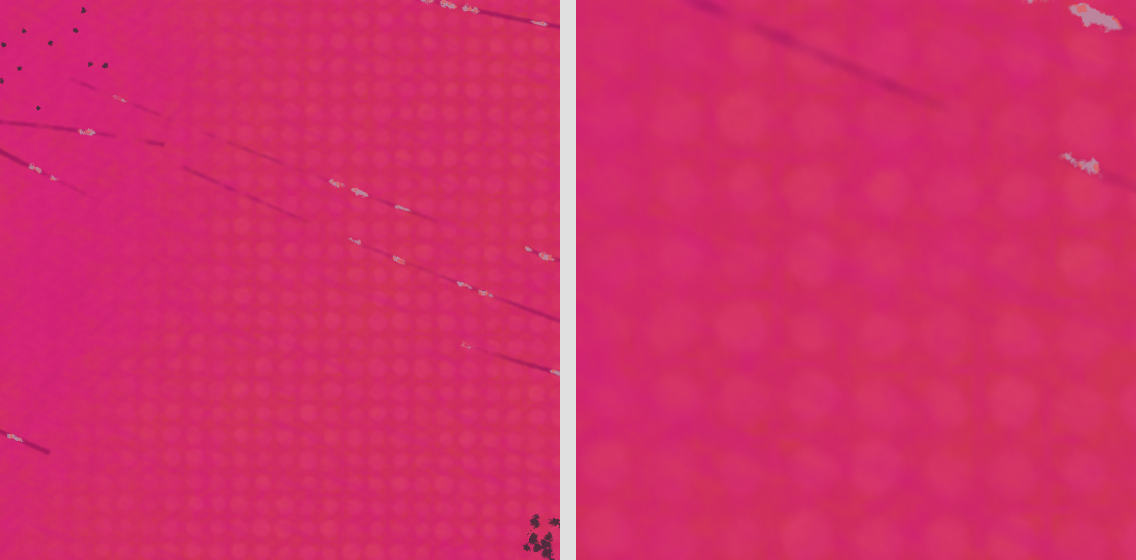
Left: the whole. Right: its middle third, enlarged.
Reproduce this texture procedurally as a WebGL 1 fragment shader.

```glsl
precision highp float;
// Worn magenta print: faint halftone dots, slanting creases, chipped ink and dark specks.
uniform vec2 u_resolution;

#define DOT_PITCH 24.6
#define DOT_RADIUS 0.34
#define DOT_CONTRAST 0.9
#define BLOTCH 0.34
#define BROAD 0.36
#define CREASE_WIDTH 0.0052
#define CREASE_DEPTH 0.72
#define CHIP_WIDTH 0.0068
#define CHIP_SHARE 0.24

const vec3 MAGENTA = vec3(0.838, 0.140, 0.468);
const vec3 RED = vec3(0.805, 0.195, 0.318);
const vec3 PINK = vec3(0.855, 0.215, 0.440);
const vec3 ORANGE = vec3(0.84, 0.26, 0.33);
const vec3 FOLD = vec3(0.58, 0.07, 0.34);
const vec3 PAPER = vec3(0.73, 0.56, 0.64);
const vec3 SOOT = vec3(0.23, 0.17, 0.21);

vec2 hash2(vec2 p) {
  vec3 q = fract(vec3(p.xyx) * vec3(0.1031, 0.1030, 0.0973));
  q += dot(q, q.yzx + 33.33);
  return fract((q.xx + q.yz) * q.zy);
}

// Cellular noise: x = distance to nearest point, y = random value of its cell
vec2 cells(vec2 p) {
  vec2 base = floor(p), best = vec2(9.0, 0.0);
  for (int j = -1; j <= 1; j++)
    for (int i = -1; i <= 1; i++) {
      vec2 id = base + vec2(float(i), float(j));
      vec2 rnd = hash2(id);
      float d = length(id + rnd - p);
      if (d < best.x) best = vec2(d, fract(rnd.x * 7.3 + rnd.y * 3.1));
    }
  return best;
}

// Layered sines, about -1 to 1
float waves(vec2 p) {
  float sum = 0.0, amp = 0.5;
  for (int i = 0; i < 4; i++) {
    sum += amp * sin(p.x + 1.7 * sin(p.y)) * cos(p.y * 0.9 + sin(p.x * 0.7));
    p = mat2(1.2, 1.6, -1.6, 1.2) * p + 2.3;
    amp *= 0.6;
  }
  return sum;
}

// One disc of the halftone screen, uneven in position, size and strength
float halftone(vec2 p, float radius, float soft) {
  vec2 rnd = hash2(floor(p) + 40.0) - 0.5;
  float d = length(fract(p) - 0.5 - 0.1 * rnd) + 0.1 * rnd.x;
  return (0.75 + 0.5 * rnd.y) * (1.0 - smoothstep(radius - soft, radius + soft, d));
}

// Thin broken scratches along a unit direction
float scratches(vec2 p, vec2 dir) {
  vec2 q = vec2(dot(p, dir) * 5.0, dot(p, vec2(-dir.y, dir.x)) * 42.0);
  vec2 c = cells(q + 0.15 * waves(p * 20.0));
  return (1.0 - smoothstep(0.08, 0.45, c.x)) * smoothstep(0.35, 0.9, c.y);
}

// Sagging fold from a to b: a broken dark line with flakes of bare paper
vec3 crease(vec3 ink, vec2 p, vec2 a, vec2 b, float sag, float depth, float wear) {
  vec2 ab = b - a;
  float t = clamp(dot(p - a, ab) / dot(ab, ab), 0.0, 1.0);
  float d = length(p - mix(a, b, t) + vec2(0.0, sag * 4.0 * t * (1.0 - t)));
  float along = t * length(ab);
  float rough = waves(p * 190.0);
  float broken = smoothstep(-0.4, 0.5, waves(vec2(along * 24.0, a.y * 37.0)) + 2.0 * depth - 1.0);
  float width = CREASE_WIDTH * (0.65 + 0.35 * depth + 0.25 * rough);
  float line = 1.0 - smoothstep(width * 0.15, width * 1.5, d);
  ink = mix(ink, FOLD, line * broken * min(depth + 0.1, 1.0) * CREASE_DEPTH);

  float u = along * 24.0 + 0.5;
  vec2 rnd = hash2(vec2(floor(u), floor(a.y * 91.0) + 7.0));
  u = fract(u);
  float taper = smoothstep(0.0, 0.25, u) * smoothstep(1.0, 0.6, u) * (0.5 + 0.6 * rnd.y);
  float size = CHIP_WIDTH * (0.7 + 0.8 * rough) * taper * step(1.0 - CHIP_SHARE * wear, rnd.x);
  float edge = 0.0012 + 0.5 / u_resolution.y;
  float chip = (1.0 - smoothstep(size - edge, size + edge, d)) * smoothstep(0.0, 0.002, size);
  vec2 flake = cells(p * 190.0);
  vec3 bare = mix(PAPER, vec3(0.87, 0.42, 0.42), smoothstep(0.45, 0.85, flake.y));
  return mix(ink, bare, chip * 0.9);
}

// Dark spots, more of them where density is high
float specks(vec2 p, float scale, float density) {
  vec2 c = cells(p * scale);
  float size = 0.3 * (0.7 + 0.8 * fract(c.y * 17.0));
  float edge = 0.08 + 0.7 * scale / u_resolution.y;
  float spot = 1.0 - smoothstep(size - edge, size + edge, c.x + 0.25 * waves(p * 260.0));
  return spot * step(1.0 - density, c.y);
}

void main() {
  vec2 p = gl_FragCoord.xy / u_resolution.y;
  float broad = waves(p * 6.0);
  float blotch = waves(p * 42.0);
  float fine = waves(p * 130.0);

  // Dots fade into a smooth wash towards the left
  float screen = smoothstep(-0.1, 0.4, p.x - 0.25 * p.y + 0.08 * broad);
  vec2 g = mat2(1.0, 0.015, -0.015, 0.98) * p * DOT_PITCH + 0.06 * broad;
  g += 0.07 * vec2(blotch, waves(p.yx * 55.0 + 4.0));
  float discs = halftone(g, DOT_RADIUS, 0.12);
  float cores = halftone(g + vec2(0.1, -0.08), 0.24, 0.14);
  float gaps = halftone(g * 1.006 + 0.46, 0.42, 0.2);
  vec2 seam = abs(fract(g + 0.5) - 0.5);
  float grid = (1.0 - smoothstep(0.02, 0.16, min(seam.x, seam.y * 1.3))) * smoothstep(-0.2, 0.5, blotch);

  // Ink layers, drifting between magenta and red
  float corner = smoothstep(0.0, 0.9, p.x + 0.35 - 0.4 * p.y);
  float drift = BROAD * broad + BLOTCH * blotch + 0.25 * fine;
  vec3 wash = mix(MAGENTA, RED, clamp(0.1 + 0.32 * corner + drift, 0.0, 1.0));
  vec3 dotted = mix(MAGENTA, RED, clamp(0.46 + 0.32 * gaps + drift, 0.0, 1.0));
  dotted = mix(dotted, MAGENTA, grid * 0.45);
  dotted = mix(dotted, PINK, discs * 0.72);
  dotted = mix(dotted, ORANGE, cores * (0.1 + 0.4 * hash2(floor(g)).y));
  vec3 ink = mix(wash, dotted, screen * DOT_CONTRAST);
  ink += 0.012 * fine + 0.01 * broad;

  // Faint scratches in two directions
  ink = mix(ink, MAGENTA * 0.97, 0.45 * scratches(p, vec2(0.914, -0.406)));
  ink = mix(ink, MAGENTA * 0.95, 0.45 * (1.0 - 0.7 * screen) * scratches(p + 3.0, vec2(0.643, 0.766)));

  // Creases, all falling to the right
  ink = crease(ink, p, vec2(-0.01, 0.735), vec2(1.01, 0.33), 0.031, 1.0, 1.1);
  ink = crease(ink, p, vec2(0.33, 0.70), vec2(1.01, 0.423), 0.008, 0.62, 1.0);
  ink = crease(ink, p, vec2(0.10, 0.87), vec2(0.78, 0.605), 0.004, 0.5, 0.9);
  ink = crease(ink, p, vec2(-0.01, 0.783), vec2(0.29, 0.742), -0.004, 0.68, 1.2);
  ink = crease(ink, p, vec2(0.72, 1.01), vec2(1.01, 0.95), 0.002, 0.8, 2.0);
  ink = crease(ink, p, vec2(-0.01, 0.234), vec2(0.085, 0.193), 0.0, 0.85, 1.5);
  ink = crease(ink, p, vec2(0.94, 0.558), vec2(1.01, 0.533), 0.004, 0.65, 2.0);

  // Soot in two corners
  float lower = 1.0 - smoothstep(0.03, 0.07, length(p - vec2(0.98, 0.025)));
  float upper = 1.0 - smoothstep(0.08, 0.25, length(p - vec2(0.02, 0.95)));
  float soot = max(specks(p, 42.0, 0.9 * lower), specks(p, 95.0, 0.025 * upper));
  ink = mix(ink, SOOT, soot * 0.85);

  gl_FragColor = vec4(clamp(ink, 0.0, 1.0), 1.0);
}
```
